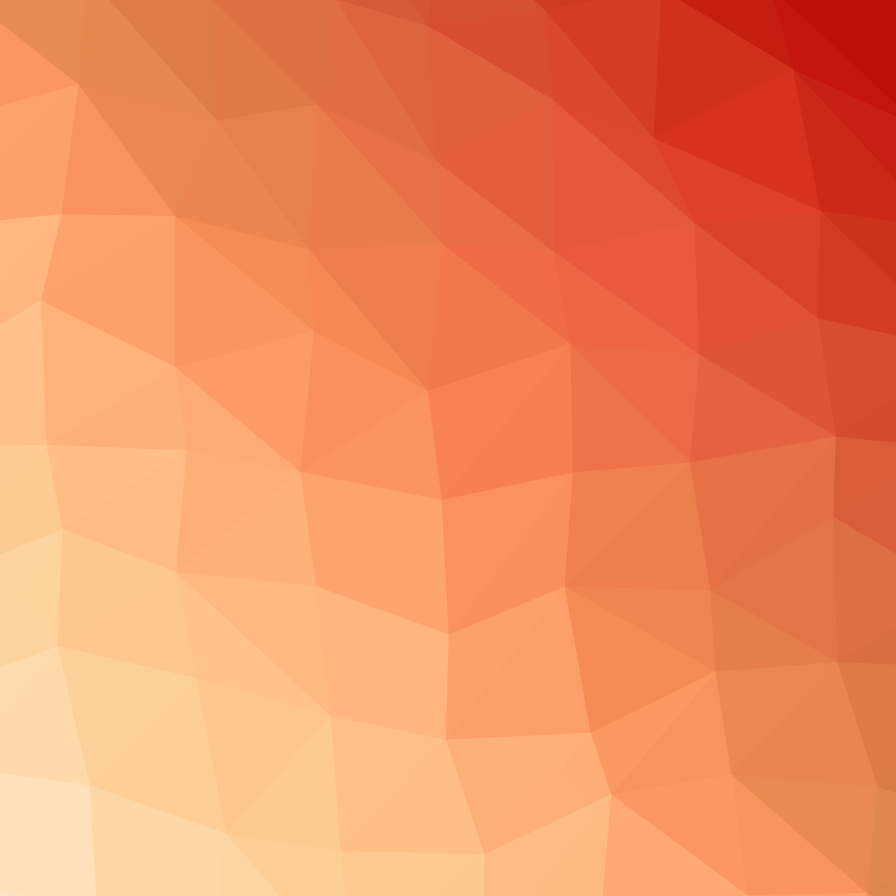
Give the GLSL for this background, as a WebGL 2 fragment shader.

```glsl
#version 300 es
precision highp float;

#define GRID_ORIGIN vec2(0.06, 0.09)
#define GRID_STEP vec2(0.145, 0.13)
#define WAVE_LOW 0.05
#define WAVE_HIGH 0.022
#define ZIGZAG 0.023
#define JITTER 0.01
#define TONE_VARIATION 0.012
#define EDGE_TINT vec3(-0.12, 0.035, -0.02)

uniform vec2 u_resolution;
out vec4 outColor;

const vec3 RAMP[7] = vec3[7](
  vec3(1.00, 0.90, 0.77), vec3(0.99, 0.82, 0.60), vec3(1.00, 0.71, 0.49),
  vec3(0.98, 0.53, 0.34), vec3(0.94, 0.40, 0.27), vec3(0.86, 0.22, 0.14),
  vec3(0.71, 0.00, 0.00));

// Diagonal gradient, browner away from the main diagonal
vec3 gradientColor(vec2 p, float tone) {
  float t = clamp(0.5 * (p.x + p.y) + tone, 0.0, 1.0);
  float s = t * 6.0;
  int k = min(int(s), 5);
  vec3 color = mix(RAMP[k], RAMP[k + 1], s - float(k));
  float side = abs(p.x - p.y) * smoothstep(0.42, 0.58, t);
  return color + EDGE_TINT * side;
}

// Lattice point displaced by layered sines
vec2 meshVertex(vec2 id) {
  float row = clamp(id.y, 0.0, 8.0);
  float phase = 0.8 - 0.9 * min(row, 1.0);
  float wave = mix(WAVE_LOW, WAVE_HIGH, smoothstep(1.0, 4.0, row));
  float evenRow = step(1.5, row) * (1.0 - mod(row, 2.0));
  vec2 shift;
  shift.x = 0.05 * exp(-0.8 * row) - 0.01
          + 0.05 * cos(0.52 * id.x) * smoothstep(4.5, 6.5, row);
  shift.y = wave * cos(1.047 * (id.x + phase))
          + ZIGZAG * evenRow * (1.0 - 2.0 * mod(id.x, 2.0));
  shift += JITTER * sin(vec2(2.3, 3.7) * id.x + vec2(4.1, 1.9) * id.y);
  return GRID_ORIGIN + GRID_STEP * id + shift;
}

// True when a cell is cut from its upper left to its lower right corner
bool fallingDiagonal(vec2 id) {
  if (id.y > 3.5) return id.x + id.y > 4.5;
  return mod(id.y, 2.0) > 0.5 && sin(1.9 * id.x - 0.3) > 0.0;
}

// Signed distance to the line a-b, negative on its left
float lineSide(vec2 p, vec2 a, vec2 b) {
  vec2 e = normalize(b - a);
  return (p.x - a.x) * e.y - (p.y - a.y) * e.x;
}

// Color in rgb and smooth coverage in a, for a counterclockwise triangle
vec4 facet(vec2 p, vec2 a, vec2 b, vec2 c, float pixel) {
  float d = max(lineSide(p, a, b), max(lineSide(p, b, c), lineSide(p, c, a)));
  float coverage = clamp(0.5 - d / pixel, 0.0, 1.0);
  vec2 center = (a + b + c) / 3.0;
  float tone = TONE_VARIATION * sin(37.0 * center.x + 53.0 * center.y);
  return vec4(gradientColor(center, tone) * coverage, coverage);
}

void main() {
  vec2 p = gl_FragCoord.xy / u_resolution;
  float pixel = 1.0 / min(u_resolution.x, u_resolution.y);
  vec2 cell = floor((p - GRID_ORIGIN) / GRID_STEP);

  // Blend the facets of all nearby cells by coverage
  vec4 sum = vec4(gradientColor(p, 0.0), 1.0) * 0.001;
  for (int y = -1; y <= 1; y++) {
    for (int x = -1; x <= 1; x++) {
      vec2 id = cell + vec2(x, y);
      vec2 bl = meshVertex(id);
      vec2 br = meshVertex(id + vec2(1, 0));
      vec2 tl = meshVertex(id + vec2(0, 1));
      vec2 tr = meshVertex(id + vec2(1, 1));
      if (fallingDiagonal(id)) {
        sum += facet(p, bl, br, tl, pixel) + facet(p, br, tr, tl, pixel);
      } else {
        sum += facet(p, bl, br, tr, pixel) + facet(p, bl, tr, tl, pixel);
      }
    }
  }
  outColor = vec4(clamp(sum.rgb / sum.a, 0.0, 1.0), 1.0);
}
```
